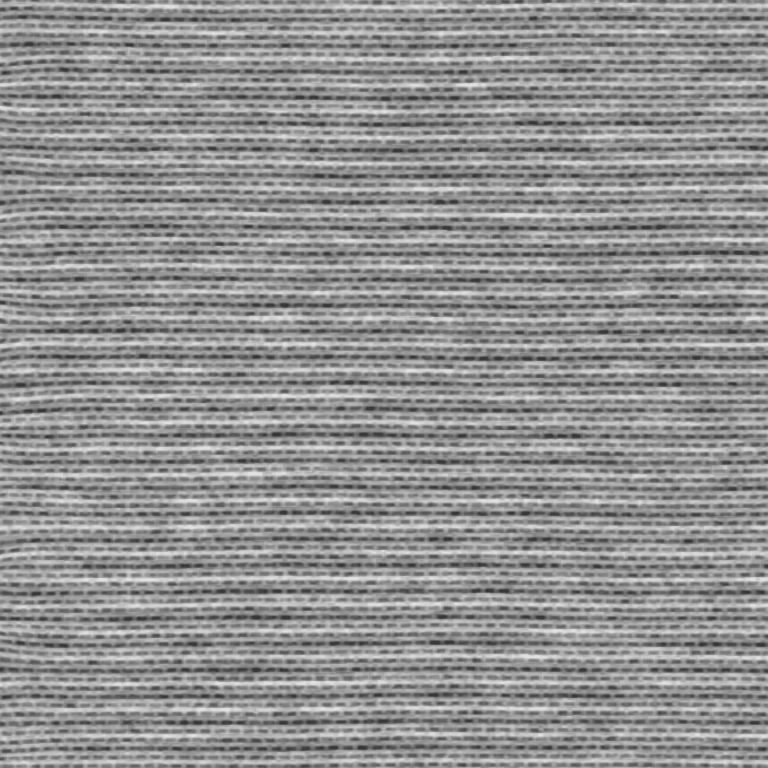
This texture is drawn by a Shadertoy shader. Its source:

```glsl
// Grey plain-weave cloth: ribbed rows of staggered floats with soft dark slots between them.
#define ROWS 88.5         // weft rows down the canvas
#define FLOATS 54.0       // floats along each row
#define RIB_ROWS 3.0      // rows from one bright rib to the next
#define SLOT_LENGTH 0.68  // dark slot length, as a share of a float
#define SLOT_HEIGHT 0.40  // dark slot height, as a share of a row
#define RIB_CONTRAST 0.085
#define WEAR 0.20
#define SLOT_GREY 0.38
#define YARN_GREY 0.70
#define CROSSING_GREY 0.54

float hash(vec2 p) {
    p = fract(p * vec2(0.1031, 0.1137));
    p += dot(p, p.yx + 33.33);
    return fract((p.x + p.y) * p.x * 17.3);
}

float valueNoise(vec2 p) {
    vec2 cell = floor(p), f = fract(p);
    f = f * f * (3.0 - 2.0 * f);
    return mix(mix(hash(cell), hash(cell + vec2(1, 0)), f.x),
               mix(hash(cell + vec2(0, 1)), hash(cell + vec2(1, 1)), f.x), f.y);
}

// Gentle sag of the rows, with stronger puckering at the left selvage
float rowSag(vec2 p) {
    float sag = 0.0012 * sin(7.0 * p.x + 5.0 * p.y)
              + 0.0005 * sin(19.0 * p.x - 11.0 * p.y + 1.3)
              + 0.0002 * sin(53.0 * p.x + 37.0 * p.y);
    float selvage = exp(-20.0 * p.x);
    return sag + selvage * (0.003 * sin(29.0 * p.y + 24.0 * p.x)
                          + 0.0015 * sin(71.0 * p.y - 40.0 * p.x));
}

// Soft-edged stripe of the given width, centred on zero
float stripe(float d, float width, float softness) {
    return 1.0 - smoothstep(0.5 * width - softness, 0.5 * width + softness, abs(d));
}

void mainImage(out vec4 fragColor, in vec2 fragCoord) {
    vec2 uv = fragCoord / iResolution.xy;
    vec2 weave = vec2(uv.x + 0.0008 * sin(17.0 * uv.y + 4.0 * uv.x),
                      uv.y + rowSag(uv)) * vec2(FLOATS, ROWS);

    // Staggered rows with slightly irregular spacing along each thread
    float row = floor(weave.y);
    float across = fract(weave.y);
    float along = weave.x + 0.5 * mod(row, 2.0)
                + 0.16 * (valueNoise(vec2(weave.x * 0.6, row * 7.0)) - 0.5);
    vec2 floatId = vec2(floor(along), row);
    float variation = hash(floatId + 3.7) - 0.5;

    // A rounded yarn with a dark slot below each float
    float rounded = 0.5 - 0.5 * cos(6.28318 * (across - 0.25));
    float slotLength = SLOT_LENGTH + 0.16 * variation;
    float slot = stripe(fract(along) - 0.5, slotLength, 0.14)
               * stripe(across - 0.3, SLOT_HEIGHT, 0.18);
    float grey = mix(CROSSING_GREY, YARN_GREY, rounded);
    grey = mix(grey, SLOT_GREY + 0.10 * variation, slot);

    // Every few rows a rib stands proud and catches the light
    float ribFade = 0.65 + 0.7 * valueNoise(uv * vec2(5.0, 9.0));
    float ribs = cos(6.28318 * (weave.y - 0.9) / RIB_ROWS);
    grey += RIB_CONTRAST * ribs * ribFade;

    // Uneven threads, fibre grain and broad shading
    float thread = valueNoise(vec2(weave.x * 0.45, row * 3.0 + 11.0)) - 0.5;
    float fibres = valueNoise(weave * vec2(3.0, 3.4) + 41.0) - 0.5;
    grey += WEAR * (0.6 * thread + 0.7 * fibres + 0.3 * variation);
    grey += 0.015 * sin(4.0 * uv.x + 3.0 * uv.y) * sin(5.0 * uv.y - 2.0 * uv.x);

    fragColor = vec4(vec3(clamp(grey, 0.22, 0.88)), 1.0);
}
```
